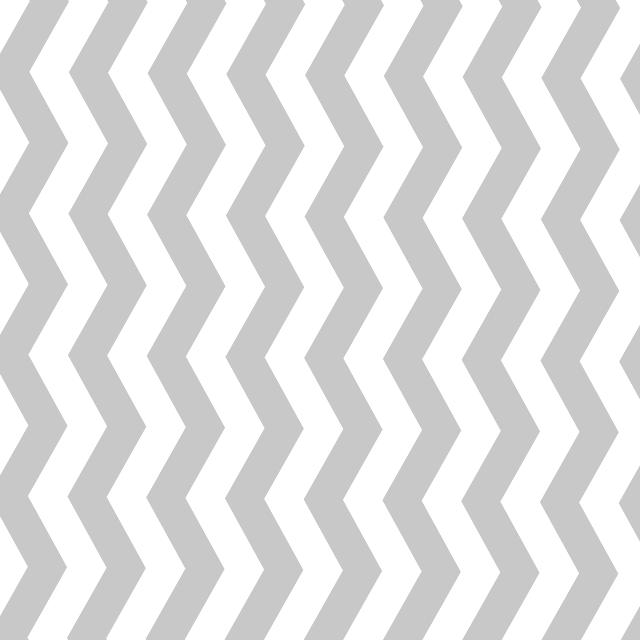
Reproduce this pattern procedurally as a WebGL 1 fragment shader.

```glsl
precision highp float;
// Upright grey zigzag stripes on white, skewed very slightly off the axes.

uniform vec2 u_resolution;

const vec3 PAPER = vec3(1.0);
const vec3 STRIPE = vec3(0.784);

const vec2 PERIOD = vec2(0.12305, 0.22096);  // stripe pitch, zigzag length
const vec2 BEND = vec2(0.0155, 0.1117);      // a left-hand bend, from the top left
const vec2 SKEW = vec2(0.0033, -0.0118);     // lean of columns, tilt of rows
const float SWING = 0.0616;                  // sideways travel of the zigzag
const float STRIPE_WIDTH = 0.0613;           // measured horizontally

// Triangle wave: 0 at whole numbers, 1 halfway between them.
float triangleWave(float t) {
    return 1.0 - abs(2.0 * fract(t) - 1.0);
}

// Signed distance to the nearest stripe edge, negative inside a stripe.
float zigzagDistance(vec2 p, vec2 period, float swing, float width) {
    float x = p.x - swing * triangleWave(p.y / period.y);
    float offset = abs(fract(x / period.x + 0.5) - 0.5) * period.x;
    float slope = 2.0 * swing / period.y;
    return (offset - 0.5 * width) / sqrt(1.0 + slope * slope);
}

void main() {
    // Canvas units with y running down from the top edge.
    vec2 p = gl_FragCoord.xy / u_resolution.y;
    p.y = 1.0 - p.y;
    vec2 skewed = p + SKEW * p.yx - BEND;

    float d = zigzagDistance(skewed, PERIOD, SWING, STRIPE_WIDTH);
    float halfPixel = 0.5 / u_resolution.y;
    float paperAmount = smoothstep(-halfPixel, halfPixel, d);
    gl_FragColor = vec4(mix(STRIPE, PAPER, paperAmount), 1.0);
}
```
